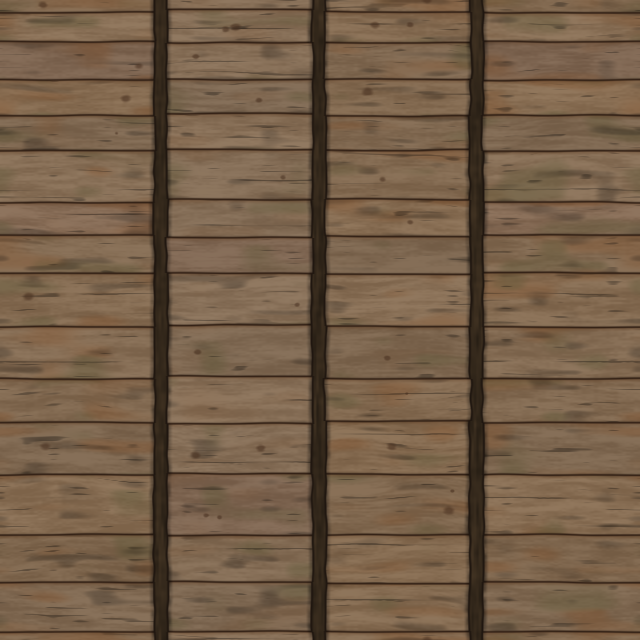
Give the GLSL for this texture, as a Shadertoy shader.

```glsl
// Weathered horizontal boards in stacked rows, split by three dark upright posts.

const int   ROWS = 15;
// Height of the lower edge of each board row; the last row wraps round.
const float ROW_EDGE[ROWS] = float[ROWS](
    0.0156, 0.0911, 0.1641, 0.2578, 0.3411, 0.4102, 0.4896, 0.5729,
    0.6302, 0.6862, 0.7643, 0.8203, 0.8750, 0.9336, 0.9831);
const float EDGE_JITTER  = 0.005;   // row offset between panels
const float EDGE_WOBBLE  = 0.0022;  // bend along one seam
const float SEAM_HALF    = 0.0013;
const float POST_FIRST   = 0.2513;
const float POST_SPACING = 0.2468;
const float POST_HALF    = 0.0113;
const float KNOT_CHANCE  = 0.3;

const vec3 LIGHT_WOOD = vec3(0.56, 0.47, 0.375);
const vec3 GREY_WOOD  = vec3(0.49, 0.41, 0.335);
const vec3 TAN_WOOD   = vec3(0.51, 0.40, 0.29);
const vec3 BROWN_WOOD = vec3(0.43, 0.34, 0.25);
const vec3 PINK_WOOD  = vec3(0.47, 0.36, 0.31);
const vec3 RUST       = vec3(0.50, 0.32, 0.18);
const vec3 MOSS       = vec3(0.37, 0.34, 0.22);
const vec3 SEAM_DARK  = vec3(0.20, 0.13, 0.085);
const vec3 POST_WOOD  = vec3(0.20, 0.155, 0.105);
const vec3 POST_EDGE  = vec3(0.12, 0.085, 0.06);

float hash(vec2 p) {
    return fract(sin(dot(p, vec2(127.1, 311.7))) * 43758.5453);
}

// Value noise over the canvas, repeating across x; cells.x must be whole.
float noise(vec2 p, vec2 cells, float seed) {
    p *= cells;
    vec2 i = floor(p), f = fract(p);
    f = f * f * (3.0 - 2.0 * f);
    vec2 x = mod(vec2(i.x, i.x + 1.0), cells.x) + seed * 17.0;
    return mix(mix(hash(vec2(x.x, i.y)), hash(vec2(x.y, i.y)), f.x),
               mix(hash(vec2(x.x, i.y + 1.0)), hash(vec2(x.y, i.y + 1.0)), f.x), f.y);
}

// Lower edge of a row; index ROWS gives the first row one canvas higher.
float rowEdge(int row, float panel, float x) {
    int r = row % ROWS;
    float id = float(r);
    float jitter = (hash(vec2(id, panel + 40.0)) - 0.5) * EDGE_JITTER;
    float bend = (noise(vec2(x, id), vec2(14.0, 1.0), panel) - 0.5) * EDGE_WOBBLE;
    return ROW_EDGE[r] + float(row / ROWS) + jitter + bend;
}

vec3 boardColor(vec2 p, float lower, float upper, float panel, float row) {
    float seed = row + panel * 19.0;
    float h1 = hash(vec2(seed, 3.0)), h2 = hash(vec2(seed, 7.0)), h3 = hash(vec2(seed, 11.0));

    // Grain streaks, bent slightly along the board
    vec2 g = p + vec2(0.0, 0.012 * noise(p, vec2(9.0, 16.0), seed));
    float grain = 0.34 * noise(g, vec2(9.0, 55.0), seed)
                + 0.32 * noise(g, vec2(22.0, 150.0), seed + 1.0)
                + 0.20 * noise(g, vec2(45.0, 330.0), seed + 2.0)
                + 0.14 * noise(g, vec2(160.0, 380.0), seed + 3.0);
    vec3 tone = mix(GREY_WOOD, TAN_WOOD, panel == 1.0 ? 0.3 * h1 : 0.3 + 0.7 * h1);
    tone = mix(tone, PINK_WOOD, 0.75 * step(0.85, h2));
    vec3 col = mix(BROWN_WOOD, LIGHT_WOOD, smoothstep(0.2, 0.74, grain));
    col = mix(col, tone, 0.42) * (0.97 + 0.1 * h3);

    // Rusty, mossy and sooty stains
    float warm = noise(g, vec2(13.0, 42.0), seed + 4.0);
    float damp = noise(g, vec2(15.0, 34.0), seed + 5.0);
    float soot = noise(g, vec2(19.0, 75.0), seed + 6.0);
    col = mix(col, RUST, (panel == 1.0 ? 0.12 : 0.38) * smoothstep(0.62, 0.95, warm));
    col = mix(col, MOSS, 0.42 * smoothstep(0.68, 0.97, damp));
    col *= 1.0 - 0.22 * smoothstep(0.7, 0.97, soot);

    // Fine cracks along the grain
    float crack = noise(g, vec2(24.0, 230.0), seed + 7.0);
    col *= 1.0 - 0.28 * smoothstep(0.83, 0.97, crack);
    float split = abs(p.y - mix(lower, upper, 0.2 + 0.6 * h1) - 0.004 * (grain - 0.5));
    float splitRun = smoothstep(0.4, 0.7, noise(p, vec2(12.0, 1.0), seed + 8.0));
    col *= 1.0 - 0.3 * step(0.55, h3) * splitRun * (1.0 - smoothstep(0.0004, 0.0018, split));

    // Knots
    for (int k = 0; k < 2; k++) {
        vec2 key = vec2(seed, 23.0 + float(k) * 5.0);
        vec2 spot = vec2(POST_FIRST + POST_SPACING * (panel - 0.5) + 0.19 * (hash(key) - 0.5),
                         mix(lower, upper, 0.25 + 0.5 * hash(key + 1.0)));
        float radius = mix(0.003, 0.009, hash(key + 2.0));
        float d = length((p - spot) * vec2(0.85, 1.1)) / radius + 0.8 * (grain - 0.5);
        float present = step(hash(key + 3.0), KNOT_CHANCE);
        col = mix(col, SEAM_DARK * 1.35, 0.55 * present * (1.0 - smoothstep(0.3, 1.1, d)));
    }
    return col;
}

void mainImage(out vec4 fragColor, in vec2 fragCoord) {
    vec2 p = fragCoord / iResolution.xy;
    float px = 1.0 / iResolution.y;

    // Nearest post and panel; the outer panels join across the canvas edge
    float post = clamp(floor((p.x - POST_FIRST) / POST_SPACING + 0.5), 0.0, 2.0);
    float side = p.x - POST_FIRST - post * POST_SPACING;
    float panel = mod(post + step(0.0, side), 3.0);
    vec2 q = vec2(p.x > 0.75 && panel == 0.0 ? p.x - 1.0 : p.x, p.y);

    // Row that holds this point
    if (q.y < rowEdge(0, panel, q.x)) q.y += 1.0;
    int row = 0;
    for (int i = 1; i < ROWS; i++) if (q.y >= rowEdge(i, panel, q.x)) row = i;
    float lower = rowEdge(row, panel, q.x), upper = rowEdge(row + 1, panel, q.x);
    vec3 col = boardColor(q, lower, upper, panel, float(row));

    // Seams, with a warm shadow under the board above
    float seam = min(q.y - lower, upper - q.y);
    col = mix(col, RUST * 0.75, 0.4 * (1.0 - smoothstep(0.0, 0.008, upper - q.y)));
    col *= 1.0 - 0.15 * (1.0 - smoothstep(0.0, 0.005, q.y - lower));
    col = mix(SEAM_DARK, col, smoothstep(SEAM_HALF - px, SEAM_HALF + px, seam));

    // Posts with ragged edges and grime on the board ends
    float ragged = 0.0028 * (noise(p, vec2(4.0, 45.0), panel) - 0.5)
                 + 0.003 * (hash(vec2(float(row), panel + 60.0)) - 0.5);
    float d = abs(side) - POST_HALF - ragged;
    float grime = noise(p, vec2(120.0, 100.0), 9.0);
    col *= 1.0 - (0.15 + 0.3 * grime) * (1.0 - smoothstep(0.0, 0.008, d));
    float fibre = noise(p, vec2(260.0, 30.0), 5.0);
    vec3 postCol = POST_WOOD * (0.75 + 0.4 * fibre + 0.15 * noise(p, vec2(90.0, 110.0), 6.0));
    postCol = mix(postCol, POST_EDGE, smoothstep(-0.005, -0.001, d));
    col = mix(postCol, col, smoothstep(-px, px, d));

    fragColor = vec4(col, 1.0);
}
```
